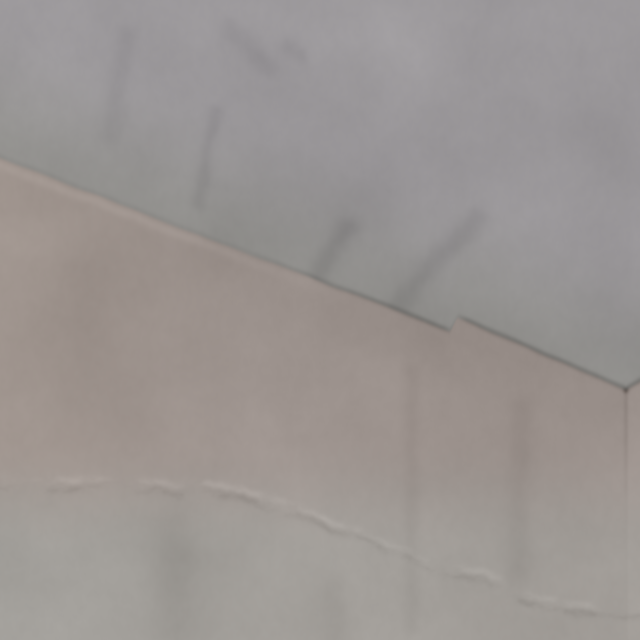
Give the GLSL for this texture, as a Shadertoy shader.

```glsl
// Draws a plastered wall meeting a grey ceiling along a slanting, stepped edge.
#define EDGE_START 0.753
#define EDGE_SLOPE -0.386
#define STEP_X 0.711
#define CORNER vec2(0.978, 0.390)
#define MOTTLE 0.050
#define GRAIN 0.012
#define STREAK_DEPTH 0.040
#define CEILING_COLOR vec3(0.600, 0.588, 0.598)
#define SHADE_COLOR vec3(0.565, 0.560, 0.548)
#define WALL_COLOR vec3(0.604, 0.565, 0.545)
#define BASE_COLOR vec3(0.638, 0.627, 0.608)

vec2 hashGradient(vec2 cell) {
    vec2 q = fract(cell * vec2(0.1031, 0.1137));
    q += dot(q, q.yx + 33.33);
    float angle = 6.2832 * fract((q.x + q.y) * q.x * 7.31);
    return vec2(cos(angle), sin(angle));
}

float gradientNoise(vec2 p) {
    vec2 i = floor(p), f = fract(p);
    vec2 u = f * f * f * (f * (f * 6.0 - 15.0) + 10.0);
    vec2 e = vec2(1.0, 0.0);
    float low = mix(dot(hashGradient(i), f), dot(hashGradient(i + e), f - e), u.x);
    float high = mix(dot(hashGradient(i + e.yx), f - e.yx),
                     dot(hashGradient(i + e.xx), f - e.xx), u.x);
    return mix(low, high, u.y);
}

float fbm(vec2 p) {
    float sum = 0.0, amp = 0.5;
    for (int i = 0; i < 5; i++) {
        sum += amp * gradientNoise(p);
        p = mat2(1.6, 1.2, -1.2, 1.6) * p + 7.3;
        amp *= 0.5;
    }
    return sum;
}

float bell(float d, float width) {
    return exp(-d * d / (width * width));
}

// Soft stroke from a to b
float streak(vec2 p, vec2 a, vec2 b, float width) {
    vec2 ab = b - a;
    float t = clamp(dot(p - a, ab) / dot(ab, ab), 0.0, 1.0);
    return bell(length(p - a - t * ab), width);
}

// Height of the wall top, with a step and a turn at the corner
float edgeHeight(float x) {
    float left = EDGE_START + EDGE_SLOPE * x;
    float right = CORNER.y - 0.433 * (x - CORNER.x);
    float turned = CORNER.y + 0.6 * (x - CORNER.x);
    right = x > CORNER.x ? turned : right;
    return mix(left, right, smoothstep(STEP_X - 0.010, STEP_X + 0.006, x));
}

vec3 ceilingColor(vec2 p, float above, float cloud) {
    vec3 col = mix(SHADE_COLOR, CEILING_COLOR, smoothstep(-0.02, 0.22, above));
    col += 0.022 * bell(length(p - vec2(0.02, 0.88)), 0.22);
    col += 0.014 * bell(length(p - vec2(0.60, 0.94)), 0.22);
    col -= 0.016 * bell(length(p - vec2(0.55, 0.73)), 0.13);
    // Trowel smears
    vec2 q = p + 0.018 * vec2(cloud, fbm(p * 14.0 + 4.0));
    float dark = 1.1 * streak(q, vec2(0.542, 0.645), vec2(0.500, 0.570), 0.018);
    dark += streak(q, vec2(0.750, 0.660), vec2(0.622, 0.528), 0.018);
    dark += 0.8 * streak(q, vec2(0.338, 0.825), vec2(0.312, 0.680), 0.011);
    dark += 0.6 * streak(q, vec2(0.198, 0.945), vec2(0.172, 0.790), 0.017);
    dark += 0.8 * streak(q, vec2(0.365, 0.950), vec2(0.415, 0.900), 0.018);
    dark += 0.7 * streak(q, vec2(0.450, 0.925), vec2(0.470, 0.912), 0.014);
    return col - STREAK_DEPTH * dark * vec3(1.0, 1.0, 0.95);
}

vec3 wallColor(vec2 p, float below, float cloud) {
    float baseMix = 1.0 - smoothstep(0.13, 0.32, p.y + 0.05 * cloud);
    vec3 col = mix(WALL_COLOR, BASE_COLOR, baseMix * mix(1.0, 0.72, p.x));
    col += vec3(0.028, 0.025, 0.020) * (1.0 - smoothstep(0.0, 0.45, p.x)) * (1.0 - baseMix);
    col -= 0.020 * bell(length((p - vec2(0.15, 0.49)) * vec2(1.0, 0.7)), 0.12);
    col += 0.018 * bell(length(p - vec2(0.48, 0.33)), 0.18);
    col -= 0.014 * bell(below, 0.09);
    // Vertical stains
    vec2 q = p + vec2(0.012 * cloud, 0.0);
    float dark = 0.5 * streak(q, vec2(0.643, 0.42), vec2(0.645, 0.02), 0.013);
    dark += 0.6 * streak(q, vec2(0.815, 0.36), vec2(0.808, 0.10), 0.020);
    dark += 0.7 * streak(q, vec2(0.268, 0.17), vec2(0.272, 0.02), 0.035);
    dark += 0.4 * streak(q, vec2(0.520, 0.08), vec2(0.525, 0.00), 0.020);
    col -= STREAK_DEPTH * dark;
    // Wavering ridge where the lower coat begins
    float ridgeY = mix(0.252, 0.052, smoothstep(0.22, 0.98, p.x));
    float d = p.y - ridgeY + 0.035 * fbm(p * vec2(9.0, 5.0) + 2.0);
    float broken = smoothstep(-0.18, 0.25, fbm(p * vec2(13.0, 20.0) + 9.0));
    col += broken * (0.040 * bell(d, 0.007) - 0.048 * bell(d + 0.013, 0.007));
    // Corner at the far right
    float corner = bell(p.x - CORNER.x, 0.004) * smoothstep(0.15, 0.38, p.y);
    return col - 0.035 * corner + 0.012 * smoothstep(0.0, 0.006, p.x - CORNER.x);
}

void mainImage(out vec4 fragColor, in vec2 fragCoord) {
    vec2 p = fragCoord / iResolution.xy;
    float cloud = fbm(p * 6.0 + 1.7);
    float above = (p.y - edgeHeight(p.x)) * 0.93 + 0.003 * gradientNoise(p * 18.0);
    vec3 col = mix(wallColor(p, -above, cloud), ceilingColor(p, above, cloud),
                   smoothstep(-0.004, 0.004, above));
    // Edge shadow and the lit lip beneath it
    float shadow = mix(0.025, 0.085, smoothstep(0.35, 0.68, p.x));
    shadow *= 1.0 - 0.8 * bell(p.x - STEP_X, 0.012);
    col -= shadow * bell(above - 0.002, 0.005);
    col += 0.030 * bell(above + 0.010, 0.008) * (1.0 - smoothstep(0.25, 0.60, p.x));
    col -= 0.10 * bell(length(p - CORNER), 0.005);
    // Plaster mottling and fine grain
    col += MOTTLE * cloud + GRAIN * fbm(p * vec2(70.0, 50.0));
    fragColor = vec4(clamp(col, 0.0, 1.0), 1.0);
}
```
